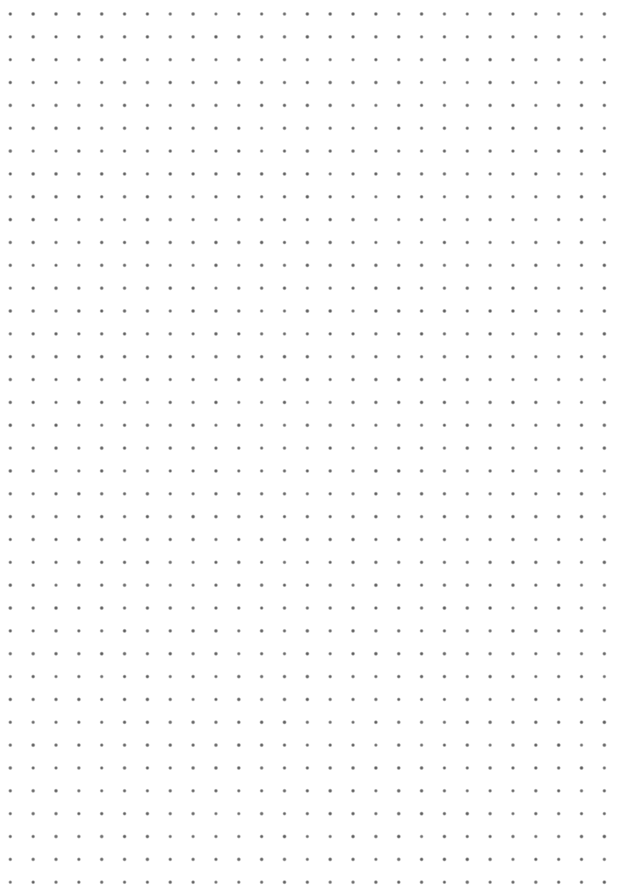
Reproduce this pattern procedurally as a WebGL 1 fragment shader.

```glsl
precision highp float;
// Dot-grid paper: small soft grey dots on white, 27 across and 39 down.

uniform vec2 u_resolution;

// Lengths are fractions of the canvas height.
const float PITCH = 0.0255;
const vec2 FIRST_DOT = vec2(0.0115, 0.0154);
const float DOT_RADIUS = 0.00166;
const float RADIUS_VARIATION = 0.08;
const float EDGE_BLUR = 0.0012;
const float INK_VARIATION = 0.04;
const vec3 PAPER = vec3(1.0);
const vec3 INK = vec3(0.40);

float hash(vec2 p) {
  return fract(sin(dot(p, vec2(127.1, 311.7))) * 43758.5453);
}

void main() {
  vec2 position = gl_FragCoord.xy / u_resolution.y;
  float pixel = 1.0 / u_resolution.y;

  // Nearest dot and the offset from its centre
  vec2 grid = (position - FIRST_DOT) / PITCH;
  vec2 cell = floor(grid + 0.5);
  vec2 offset = (grid - cell) * PITCH;

  // Slight print variation from dot to dot
  float sizeNoise = 2.0 * hash(cell) - 1.0;
  float inkNoise = 2.0 * hash(cell + 53.0) - 1.0;
  float radius = DOT_RADIUS * (1.0 + RADIUS_VARIATION * sizeNoise);
  vec3 ink = INK + INK_VARIATION * inkNoise;

  // Disc with a smoothed edge
  float edge = max(EDGE_BLUR, 0.7 * pixel);
  float coverage = 1.0 - smoothstep(-edge, edge, length(offset) - radius);

  gl_FragColor = vec4(mix(PAPER, ink, coverage), 1.0);
}
```
